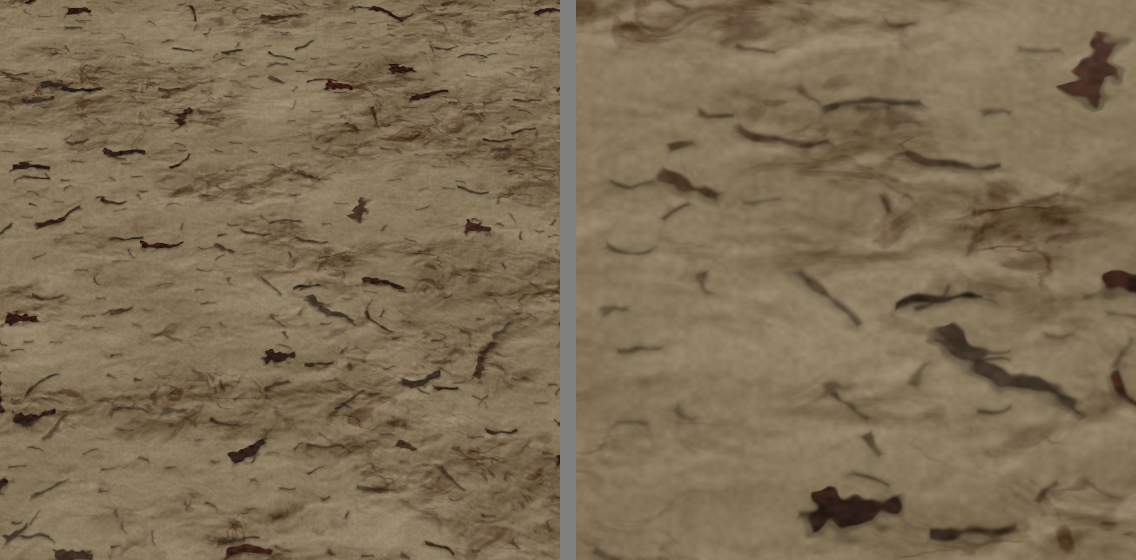
Left, the full canvas; right, a detail of the centre.
This texture is drawn by a WebGL 2 fragment shader. Its source:

```glsl
#version 300 es
precision highp float;
uniform vec2 u_resolution;
out vec4 fragColor;

float hash(vec2 p) {
    return fract(sin(dot(p, vec2(127.1, 311.7))) * 43758.5453);
}

float noise(vec2 p) {
    vec2 i = floor(p), f = fract(p);
    f = f * f * (3.0 - 2.0 * f);
    return mix(mix(hash(i), hash(i + vec2(1, 0)), f.x),
               mix(hash(i + vec2(0, 1)), hash(i + vec2(1, 1)), f.x), f.y);
}

float fbm(vec2 p) {
    float sum = 0.0, amp = 0.5;
    for (int i = 0; i < 5; i++) {
        sum += amp * noise(p);
        p = mat2(0.96, 0.28, -0.28, 0.96) * p * 2.03 + 7.3;
        amp *= 0.5;
    }
    return sum;
}

// Trodden sand surface, stretched sideways
float sandHeight(vec2 p) {
    p += 0.035 * (vec2(noise(p * vec2(13, 20)), noise(p * vec2(12, 23) + 31.0)) - 0.5);
    return fbm(p * vec2(14, 25));
}

// Scattered ragged chips: x = cover, y = contact shadow, z = random tint
vec3 debris(vec2 p, float cells, float keep, vec2 size, float soft, float seed) {
    vec3 result = vec3(0);
    vec2 home = floor(p * cells);
    float ragged = 0.3 + 1.2 * noise(p * 110.0 + seed);
    for (int y = -1; y <= 1; y++)
    for (int x = -1; x <= 1; x++) {
        vec2 id = home + vec2(x, y);
        vec2 key = id + seed;
        if (hash(key) > keep) continue;
        vec2 centre = (id + vec2(hash(key + 3.1), hash(key + 5.7))) / cells;
        float turn = 2.0 * hash(key + 8.3) - 1.0;
        float angle = 1.2 * turn * turn * turn + 0.2 * turn;
        float c = cos(angle), s = sin(angle);
        vec2 l = mat2(c, -s, s, c) * (p - centre);

        // Long pieces are slim, short ones are stout
        float stout = hash(key + 11.9);
        float len = size.x * mix(1.0, 0.5, stout);
        float width = size.y * mix(0.45, 1.0, stout * stout);
        l.y += (hash(key + 14.2) - 0.5) * 0.55 * (l.x * l.x / len - 0.3 * len);
        l.y += 0.2 * len * (noise(vec2(l.x * 1.8 / len, key.x + 3.0 * key.y)) - 0.5);
        width *= ragged * (1.0 - 0.5 * smoothstep(-len, len, l.x));
        float d = max(abs(l.x) - len * (0.7 + 0.3 * ragged), abs(l.y) - width);

        float cover = smoothstep(soft, -soft, d) * (0.45 + 0.55 * hash(key + 17.4));
        if (cover > result.x) result.xz = vec2(cover, hash(key + 21.6));
        result.y = max(result.y, smoothstep(0.006, 0.0, d + 0.2 * l.y));
    }
    return result;
}

void main() {
    vec2 uv = gl_FragCoord.xy / u_resolution;

    // Ground plane receding towards the top
    float depth = 1.0 / (1.0 - 0.35 * uv.y);
    vec2 ground = vec2(uv.x - 0.5, uv.y) * depth + vec2(2.0, 1.0);

    // Smooth hollows and crumbly patches
    float rough = smoothstep(0.37, 0.62, fbm(ground * vec2(5.0, 8.5) + 4.0));
    float relief = sandHeight(ground) - sandHeight(ground + vec2(-0.004, 0.007));
    vec3 colour = vec3(0.54, 0.479, 0.37) - rough * vec3(0.054, 0.06, 0.054);
    colour += clamp(relief * mix(0.24, 0.6, rough), -0.17, 0.07);
    colour += 0.13 * (fbm(ground * vec2(4, 7) + 17.0) - 0.48);

    // Crumbs and shaded clods
    float crumb = fbm(ground * vec2(29, 46) + 3.0 * noise(ground * 19.0));
    colour -= smoothstep(0.5, 0.72, crumb) * (0.2 + 0.8 * rough) * vec3(0.11, 0.123, 0.105);

    // Broken creases
    float fold = abs(fbm(ground * vec2(10, 20) + 40.0) - 0.48);
    float crease = smoothstep(0.035, 0.0, fold) * smoothstep(0.5, 0.8, noise(ground * vec2(17, 26)));
    colour -= crease * (0.3 + 0.7 * rough) * vec3(0.11, 0.12, 0.11);

    // Flecks, twigs and chunks of bark, from small to large
    float soft = 0.0019 * depth;
    float bark = noise(ground * vec2(110, 170));
    for (int i = 0; i < 3; i++) {
        float k = float(i);
        float cells = i == 0 ? 20.0 : i == 1 ? 8.5 : 5.5;
        vec2 size = i == 0 ? vec2(0.016, 0.0038) : i == 1 ? vec2(0.04, 0.0072) : vec2(0.054, 0.018);
        vec3 piece = debris(ground, cells, 0.48 - 0.01 * k, size, soft, 13.0 + 29.0 * k);
        vec3 wood = mix(vec3(0.15, 0.125, 0.1), vec3(0.23, 0.095, 0.07), piece.z);
        wood = mix(vec3(0.3, 0.24, 0.14), wood, 0.4 + 0.3 * k) * (0.55 + 0.75 * bark);
        colour *= 1.0 - (0.09 + 0.07 * k) * piece.y;
        colour = mix(colour, wood, min(1.0, piece.x * (0.75 + 0.25 * k)));
    }

    // Fine grain
    colour += 0.038 * (noise(uv * 250.0) - 0.5) + 0.02 * (noise(uv * 430.0 + 9.0) - 0.5);
    fragColor = vec4(colour, 1.0);
}
```
